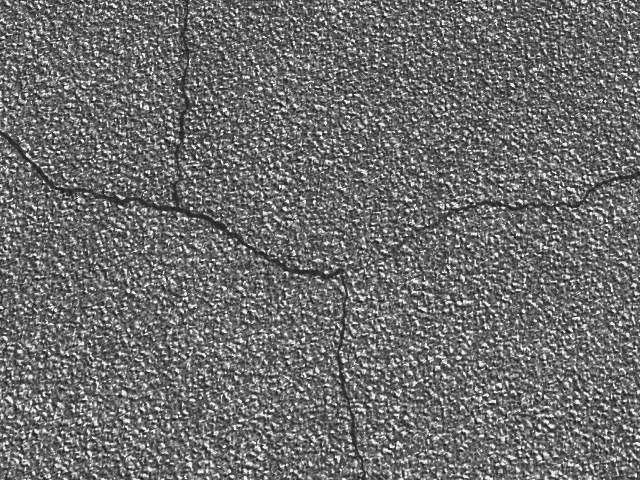
This texture is drawn by a WebGL 1 fragment shader. Its source:

```glsl
precision highp float;
uniform vec2 u_resolution;

float hash(vec2 p) {
  vec3 a = fract(vec3(p.xyx) * vec3(0.1031, 0.103, 0.0973));
  a += dot(a, a.yzx + 33.33);
  return fract((a.x + a.y) * a.z);
}

float noise(vec2 p) {
  vec2 i = floor(p), f = fract(p);
  f = f * f * (3.0 - 2.0 * f);
  vec2 e = vec2(0.0, 1.0);
  return mix(mix(hash(i), hash(i + e.yx), f.x),
             mix(hash(i + e), hash(i + e.yy), f.x), f.y);
}

// Height of rounded stones, one per cell, of random size and rise
float stones(vec2 p) {
  vec2 cell = floor(p);
  float height = 0.0;
  for (int y = -1; y <= 1; y++) {
    for (int x = -1; x <= 1; x++) {
      vec2 id = cell + vec2(float(x), float(y));
      vec2 center = id + vec2(hash(id + 11.3), hash(id + 47.9));
      float radius = 0.35 + 0.4 * hash(id + 83.1);
      float rise = 0.3 + 0.7 * hash(id + 129.7);
      float dome = 1.0 - smoothstep(0.2 * radius, radius, length(p - center));
      height = max(height, rise * dome);
    }
  }
  return height;
}

float surface(vec2 p) {
  vec2 warp = vec2(noise(p * 130.0), noise(p * 130.0 + 57.0)) - 0.5;
  vec2 q = p + 0.007 * warp + 3.0;
  return 0.6 * stones(q * 72.0) + 0.4 * stones(q * 125.0 + 19.0);
}

// Dark line around a zero offset, softened over about one pixel
float crackLine(float offset, float width) {
  float soft = 0.7 / u_resolution.y;
  return 1.0 - smoothstep(width - soft, width + soft + 0.001, abs(offset));
}

float cracks(vec2 p) {
  // Ragged path and uneven width
  vec2 wobble = vec2(noise(p * 28.0 + 5.0), noise(p * 28.0 + 71.0)) - 0.5;
  wobble += 0.6 * (vec2(noise(p * 75.0 + 31.0), noise(p * 75.0 + 9.0)) - 0.5);
  vec2 q = p + 0.014 * wobble;
  float uneven = 0.5 + noise(p * 40.0 + 13.0);

  float leftPath = 0.714 - 0.115 * smoothstep(0.0, 0.14, q.x)
    - 0.03 * smoothstep(0.15, 0.37, q.x) - 0.14 * smoothstep(0.34, 0.66, q.x);
  float rightPath = 0.43 + 0.142 * smoothstep(0.7, 1.0, q.x)
    + 0.047 * smoothstep(1.19, 1.26, q.x) + 0.02 * smoothstep(1.25, 1.34, q.x);
  float upperPath = 0.369 + 0.015 * smoothstep(0.62, 0.82, q.y);
  float lowerPath = 0.752 - 0.016 * smoothstep(0.0, 0.14, q.y)
    - 0.028 * smoothstep(0.13, 0.23, q.y) + 0.013 * smoothstep(0.24, 0.33, q.y)
    - 0.01 * smoothstep(0.35, 0.43, q.y);

  float left = crackLine(q.y - leftPath, 0.0048 * uneven)
    * (1.0 - smoothstep(0.71, 0.72, p.x));
  float right = crackLine(q.y - rightPath, 0.003 * uneven)
    * smoothstep(0.705, 0.715, p.x) * mix(0.5, 1.0, smoothstep(0.86, 0.98, p.x));
  float upper = crackLine(q.x - upperPath, 0.0026 * uneven)
    * smoothstep(0.562, 0.572, p.y);
  float lower = crackLine(q.x - lowerPath, 0.0029 * uneven)
    * (1.0 - smoothstep(0.425, 0.435, p.y));
  return max(max(left, right), max(upper, lower));
}

void main() {
  vec2 p = gl_FragCoord.xy / u_resolution.y;

  // Grains shrink slightly toward the far upper edge
  vec2 ground = (p - vec2(0.67, 0.0)) * (1.0 + 0.15 * p.y) + 1.0;

  // Relief lit from the upper right, with fine grit on top
  float height = surface(ground);
  float relief = height - surface(ground + 0.006 * vec2(0.6, 0.8));
  float grit = noise(ground * 260.0) - 0.5;
  float pebble = smoothstep(0.7, 0.95, stones(ground * 48.0 + 7.0));
  float patches = noise(p * 7.0 + 23.0) - 0.5;
  float light = 2.6 * (height - 0.22) + 3.2 * relief + 2.6 * grit
    + 0.7 * pebble + 0.35 * patches - 0.25 * (p.y - 0.5);

  float tone = 0.395 * exp(0.34 * light);
  tone = min(tone, 0.92);
  tone = mix(tone, 0.15 + 0.05 * grit, 0.88 * cracks(p));
  gl_FragColor = vec4(vec3(tone), 1.0);
}
```
